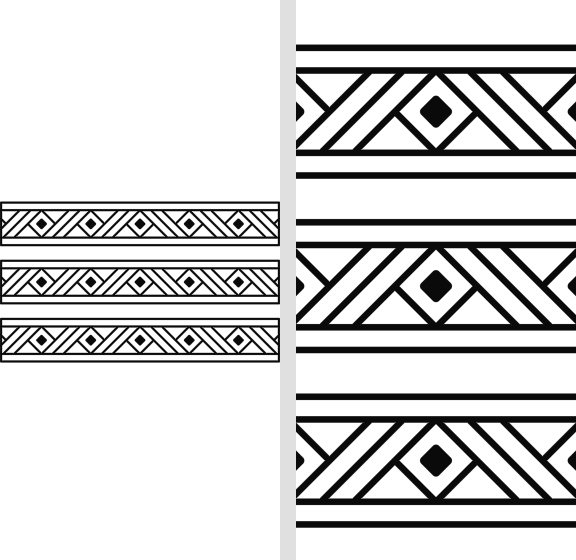
Left, the full canvas; right, a detail of the centre.
This pattern is drawn by a Shadertoy shader. Its source:

```glsl
// Three framed ornamental bands of diamonds joined by slanted stripes, black on white.
// One band is folded into three rows and mirrored about its middle; every line is
// a distance, and the nearest one is inked with a smooth edge.

// Distance to a square standing on its corner, with rounded corners.
float roundedDiamond(vec2 p, float halfSide, float corner) {
    vec2 turned = abs(vec2(p.x + p.y, p.x - p.y)) * 0.7071;
    vec2 d = turned - halfSide + corner;
    return length(max(d, 0.0)) + min(max(d.x, d.y), 0.0) - corner;
}

// Distance to the centre lines of the outer frame.
float frameLines(vec2 p, vec2 halfSize) {
    vec2 d = abs(p) - halfSize;
    return abs(length(max(d, 0.0)) + min(max(d.x, d.y), 0.0));
}

float bandDistance(vec2 p) {
    const float pitch = 0.1758;      // spacing of the diamonds
    const float reach = 0.0490;      // centre to diamond tip, and to the inner rails
    const float halfLine = 0.0039;

    // Stripes lean towards the middle on both sides.
    float x = -abs(p.x);
    vec2 cell = vec2(x - pitch * round(x / pitch), p.y);
    float slant = x - p.y;
    slant = abs(slant - pitch * round(slant / pitch));

    // Stripes extend two diamond sides; a third runs halfway between them.
    float stripes = min(abs(slant - reach), abs(slant - 0.5 * pitch));
    float outline = abs(abs(cell.x) + abs(cell.y) - reach);
    float lattice = min(stripes, outline) * 0.7071 - halfLine;
    lattice = max(lattice, abs(p.y) - reach);

    float rails = abs(abs(p.y) - reach) - halfLine;
    float frame = frameLines(p, vec2(0.4961, 0.0760)) - halfLine;
    float core = roundedDiamond(cell, 0.0150, 0.0052);
    return min(min(lattice, core), min(rails, frame));
}

void mainImage(out vec4 fragColor, in vec2 fragCoord) {
    // Canvas widths, measured from the middle of the central band.
    vec2 p = (fragCoord - 0.5 * iResolution.xy) / iResolution.x;
    p.y += 0.0073;

    // Repeat the band in three rows.
    p.y -= 0.2077 * clamp(round(p.y / 0.2077), -1.0, 1.0);

    float pixel = 1.0 / iResolution.x;
    float ink = 1.0 - smoothstep(-0.7 * pixel, 0.7 * pixel, bandDistance(p));
    fragColor = vec4(mix(vec3(1.0), vec3(0.04), ink), 1.0);
}
```
